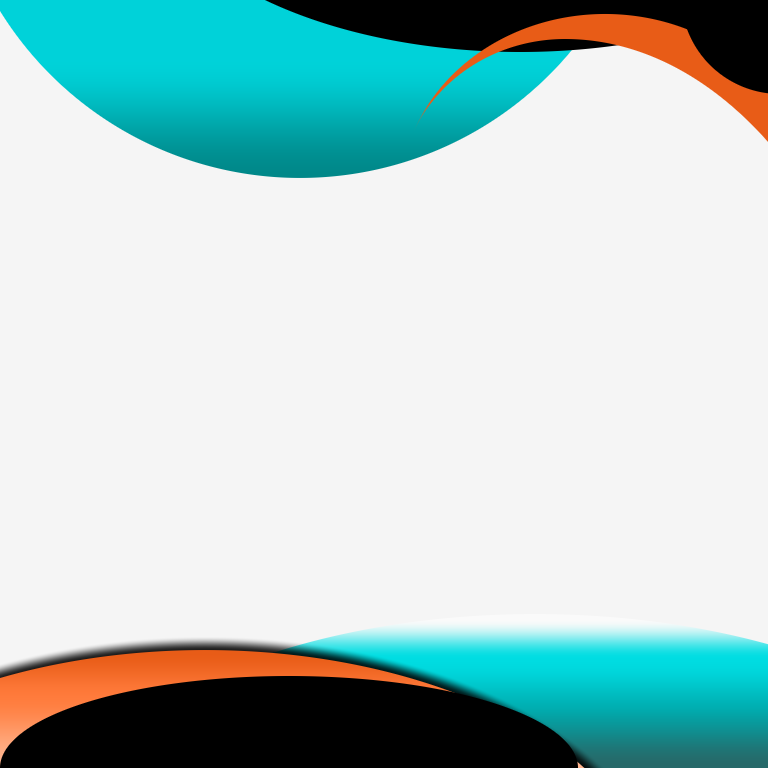
This background is drawn by a Shadertoy shader. Its source:

```glsl
// Pale backdrop framed by overlapping teal, black and orange curves at top and bottom.

// Palette
const vec3 PAPER = vec3(0.96);
const vec3 BLACK = vec3(0.0);
const vec3 TEAL_LIGHT = vec3(0.0, 0.825, 0.85);
const vec3 TEAL_DEEP = vec3(0.0, 0.53, 0.535);
const vec3 CYAN = vec3(0.0, 0.865, 0.885);
const vec3 TEAL_MID = vec3(0.0, 0.66, 0.67);
const vec3 TEAL_DUSK = vec3(0.15, 0.41, 0.41);
const vec3 ORANGE = vec3(0.91, 0.36, 0.09);
const vec3 ORANGE_WARM = vec3(1.0, 0.48, 0.23);
const vec3 PEACH = vec3(1.0, 0.71, 0.56);

// Ellipses: centre.xy, radii.zw
const vec4 TOP_TEAL = vec4(0.3906, 1.2279, 0.4596, 0.4596);
const vec4 TOP_BLACK = vec4(0.6771, 1.1940, 0.4948, 0.2617);
const vec4 CORNER_BLACK = vec4(1.0156, 1.0065, 0.1289, 0.1289);
const vec4 RIBBON_OUTER = vec4(0.7878, 0.7435, 0.2669, 0.2383);
const vec4 BASE_TEAL = vec4(0.6966, -0.1406, 0.6510, 0.3411);
const vec4 BASE_ORANGE = vec4(0.2669, -0.1784, 0.5859, 0.3320);
const vec4 BASE_BLACK = vec4(0.3763, 0.0, 0.3763, 0.1198);

// Hollow under the ribbon: one crest, different radii on each side
const vec2 HOLLOW_CREST = vec2(0.7357, 0.9492);
const vec2 HOLLOW_LEFT = vec2(0.2148, 0.2005);
const vec2 HOLLOW_RIGHT = vec2(0.4557, 0.7227);
const float RIBBON_FLOOR = 0.79;
const float RIBBON_TIP = 0.537;

const float SHADOW_WIDTH = 0.018;
const float SHADOW_STRENGTH = 0.88;

// Approximate signed distance to an ellipse, negative inside
float ellipseDistance(vec2 p, vec4 e) {
    vec2 q = p - e.xy;
    float k = length(q / e.zw);
    return (k - 1.0) * k / max(length(q / (e.zw * e.zw)), 1e-4);
}

// Antialiased coverage of a signed distance
float cover(float d, float pixel) {
    return clamp(0.5 - d / pixel, 0.0, 1.0);
}

// Distance to the tapered ribbon: outer arch minus the hollow
float ribbonDistance(vec2 p) {
    vec2 radii = p.x < HOLLOW_CREST.x ? HOLLOW_LEFT : HOLLOW_RIGHT;
    vec4 hollow = vec4(HOLLOW_CREST - vec2(0.0, radii.y), radii);
    float d = max(ellipseDistance(p, RIBBON_OUTER), -ellipseDistance(p, hollow));
    return max(d, RIBBON_FLOOR - p.y);
}

vec3 topTealColor(float y) {
    return mix(TEAL_DEEP, TEAL_LIGHT, smoothstep(0.765, 0.925, y));
}

vec3 baseTealColor(float y) {
    vec3 c = mix(TEAL_DUSK, TEAL_MID, smoothstep(0.0, 0.085, y));
    c = mix(c, CYAN, smoothstep(0.06, 0.145, y));
    return mix(c, vec3(0.98), smoothstep(0.142, 0.193, y));
}

vec3 baseOrangeColor(float y) {
    vec3 c = mix(PEACH, ORANGE_WARM, smoothstep(0.0, 0.1, y));
    return mix(c, ORANGE, smoothstep(0.09, 0.152, y));
}

void mainImage(out vec4 fragColor, in vec2 fragCoord) {
    vec2 uv = fragCoord / iResolution.xy;
    float pixel = 1.0 / min(iResolution.x, iResolution.y);
    vec3 color = PAPER;

    // Top: teal disc, black sweep, orange ribbon, black corner
    color = mix(color, topTealColor(uv.y), cover(ellipseDistance(uv, TOP_TEAL), pixel));
    color = mix(color, BLACK, cover(ellipseDistance(uv, TOP_BLACK), pixel));
    float tipFade = smoothstep(RIBBON_TIP, RIBBON_TIP + 0.025, uv.x);
    color = mix(color, ORANGE, cover(ribbonDistance(uv), pixel) * tipFade);
    color = mix(color, BLACK, cover(ellipseDistance(uv, CORNER_BLACK), pixel));

    // Bottom: teal hill, shadowed orange hill, black hill
    color = mix(color, baseTealColor(uv.y), cover(ellipseDistance(uv, BASE_TEAL), pixel));
    float hill = ellipseDistance(uv, BASE_ORANGE);
    float shadow = 1.0 - smoothstep(0.0, SHADOW_WIDTH, hill);
    color = mix(color, BLACK, shadow * SHADOW_STRENGTH);
    color = mix(color, baseOrangeColor(uv.y), cover(hill, pixel));
    color = mix(color, BLACK, cover(ellipseDistance(uv, BASE_BLACK), pixel));

    fragColor = vec4(color, 1.0);
}
```
